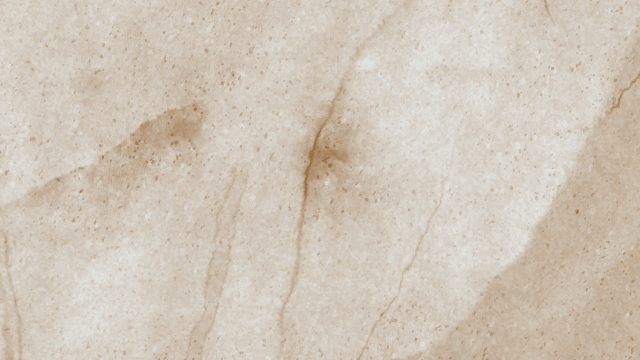
Give the GLSL for this texture, as a WebGL 1 fragment shader.

```glsl
precision highp float;
// Polished beige marble: pale mottling, slanted streaks, rusty stains and veins.
uniform vec2 u_resolution;

const vec3 PALE = vec3(0.855, 0.837, 0.805);
const vec3 BROWN = vec3(0.72, 0.62, 0.51);
const vec2 STEEP = vec2(0.37, 0.93);
const vec2 SLANTED = vec2(0.57, 0.82);

vec2 hash2(vec2 p) {
  vec2 k = vec2(dot(p, vec2(127.1, 311.7)), dot(p, vec2(269.5, 183.3)));
  return fract(sin(k) * 4375.85);
}

// Layered, bent sines: cloudy value of roughly -1 to 1
float layers(vec2 p) {
  float sum = 0.0;
  float amp = 0.5;
  for (int i = 0; i < 6; i++) {
    p = mat2(1.6, 1.2, -1.2, 1.6) * p + vec2(1.7, 4.1);
    p += 0.7 * sin(p.yx * 0.6);
    sum += amp * sin(p.x + 1.2 * sin(p.y));
    amp *= 0.65;
  }
  return sum;
}

// Cellular noise: nearest distance, gap to the second cell, cell id
vec3 cells(vec2 p) {
  vec2 base = floor(p);
  vec3 best = vec3(8.0, 8.0, 0.0);
  for (int j = -1; j <= 1; j++) {
    for (int i = -1; i <= 1; i++) {
      vec2 id = base + vec2(float(i), float(j));
      vec2 h = hash2(id);
      float d = length(id + h - p);
      if (d < best.x) best = vec3(d, best.x, fract(h.x * 17.0 + h.y * 5.0));
      else best.y = min(best.y, d);
    }
  }
  return vec3(best.x, best.y - best.x, best.z);
}

// Coordinates across and along a direction
vec2 alongAxis(vec2 p, vec2 dir) {
  return vec2(dir.y * p.x - dir.x * p.y, dot(p, dir));
}

float streaks(vec2 p, vec2 dir) {
  return layers(alongAxis(p, dir) * vec2(9.0, 1.5));
}

float line(float d, float width) {
  return exp(-d * d / (width * width));
}

float spot(vec2 p, vec2 center, vec2 radius) {
  vec2 q = (p - center) / radius;
  return exp(-dot(q, q));
}

float span(float v, float lo, float hi) {
  return smoothstep(lo - 0.04, lo + 0.04, v) * (1.0 - smoothstep(hi - 0.04, hi + 0.04, v));
}

// Small elongated holes, present in a share of the cells
float pits(vec2 p, vec2 dir, float scale, float share) {
  vec3 c = cells(alongAxis(p, dir) * vec2(scale, scale * 0.7));
  return step(1.0 - share, c.z) * (1.0 - smoothstep(0.15, 0.4, c.x));
}

void main() {
  vec2 p = gl_FragCoord.xy / u_resolution.y;
  vec2 warp = vec2(layers(p * 5.0), layers(p * 5.0 + 7.0));
  vec2 grit = vec2(layers(p * 15.0), layers(p * 15.0 + 11.0));
  vec2 q = p + 0.014 * warp + 0.003 * grit;
  float cloud = layers(p * 2.6 + 3.0);
  float steep = streaks(q, STEEP);
  float slanted = streaks(q, SLANTED);
  vec3 crumbs = cells((q + 0.006 * grit) * 45.0);
  vec3 grains = cells(p * 125.0);

  // Base mottling, thin contour lines and the tan bed on the right
  float bed = smoothstep(-0.015, 0.02, q.x - 1.06 - 0.73 * pow(max(q.y, 0.0), 0.55));
  float tone = 0.17 + 0.06 * cloud + 0.1 * mix(steep, slanted, bed) + 0.34 * bed;
  tone += 0.05 * (1.0 - smoothstep(0.4, 1.1, p.x));
  tone += 0.2 * line(steep - 0.15, 0.05) * smoothstep(-0.1, 0.4, cloud) * (1.0 - bed);
  tone += 0.14 * line(slanted, 0.07) * bed;

  // Chalky patches with broken, crumbly borders
  float chalk = spot(q, vec2(1.36, 0.62), vec2(0.32, 0.42)) + spot(q, vec2(0.25, 0.22), vec2(0.16, 0.28))
    + spot(q, vec2(0.0, 0.7), vec2(0.1, 0.2)) + spot(q, vec2(0.64, 0.12), vec2(0.06, 0.2));
  chalk += 0.3 * warp.y + 0.25 * grit.y + 0.2 * (crumbs.z - 0.5);
  tone -= 0.17 * smoothstep(0.3, 0.7, chalk) * (1.0 - bed);

  // Rusty stains and the stained wedge below a slanted edge
  float ridge = q.y - 0.43 - 0.53 * q.x;
  float wedge = exp(min(ridge, 0.0) * 10.0) * (1.0 - smoothstep(-0.005, 0.006, ridge));
  wedge *= span(q.x, -0.1, 0.55) * (0.4 + 0.6 * smoothstep(0.0, 0.3, q.x));
  float stain = 0.9 * spot(q, vec2(0.92, 0.58), vec2(0.075, 0.13)) + 0.7 * wedge
    + 0.35 * spot(q, vec2(0.52, 0.63), vec2(0.06, 0.14)) + 0.4 * spot(q, vec2(0.25, 0.8), vec2(0.04, 0.08))
    + 0.35 * spot(q, vec2(1.23, 0.8), vec2(0.06, 0.03)) + 0.25 * spot(q, vec2(0.95, 0.45), vec2(0.12, 0.13));
  tone += stain * (0.8 + 0.3 * warp.x + 0.4 * grit.x + 0.25 * (crumbs.z - 0.5));

  // Main vein with its dark crack, then the lesser veins
  float trunk = q.x - 0.775 - 0.15 * q.y - 0.2 * pow(max(q.y, 0.0), 5.0);
  tone += 0.45 * line(trunk, 0.007) * (0.45 + 0.55 * span(q.y, 0.1, 0.76));
  tone += 0.2 * line(trunk - 0.012, 0.025);
  tone += 0.8 * line(trunk, 0.004) * span(q.y, 0.44, 0.64);
  tone -= 0.4 * spot(q, vec2(1.01, 0.83), vec2(0.028, 0.018));
  float branch = q.x - 1.0 - 0.56 * q.y + 0.17 * q.y * q.y;
  tone += 0.5 * line(branch, 0.004) * (1.0 - smoothstep(0.2, 0.75, q.y));
  float ribbon = q.x - 0.54 - 0.23 * q.y;
  tone += (0.2 * line(ribbon, 0.022) + 0.3 * line(abs(ribbon) - 0.02, 0.004)) * span(q.y, -0.1, 0.53);
  float corner = q.x - 0.07 + 0.17 * q.y;
  tone += (0.4 * line(corner, 0.006) + 0.3 * line(corner + 0.035, 0.012)) * span(q.y, -0.1, 0.35);
  tone += 0.9 * line(q.y - 0.69 - 1.1 * (q.x - 1.68), 0.006) * span(q.x, 1.69, 1.9);
  tone += 0.7 * line(q.x - 1.53 + 0.4 * (q.y - 0.94), 0.005) * span(q.y, 0.95, 1.1);

  // Crumbs, fine grain and pits
  float rough = 0.55 + 0.45 * smoothstep(-0.2, 0.5, cloud) + 0.8 * stain;
  tone += 0.08 * grit.x + 0.1 * (crumbs.z - 0.5);
  tone += 0.08 * rough * (1.0 - smoothstep(0.0, 0.18, crumbs.y));
  tone += 0.24 * (grains.z - 0.5);
  tone += 0.6 * rough * pits(q, STEEP, 72.0, 0.07);
  tone += 0.5 * rough * pits(p + 5.0, SLANTED, 105.0, 0.08);
  tone -= 0.25 * rough * pits(q + 9.0, STEEP, 50.0, 0.1);

  gl_FragColor = vec4(mix(PALE, BROWN, clamp(tone, -0.2, 1.8)), 1.0);
}
```
